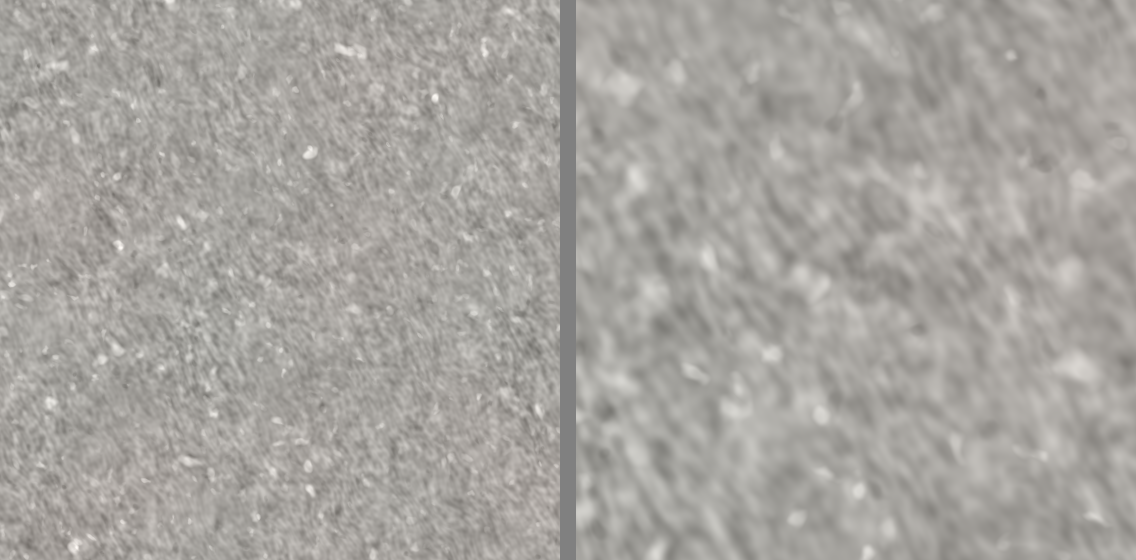
Left: the whole. Right: its middle third, enlarged.
Reproduce this texture procedurally as a Shadertoy shader.

```glsl
// Weathered grey stone with fine slanted grain, pale mineral flecks and dark smudges.

const vec3 STONE_GREY = vec3(0.652, 0.640, 0.622);
const vec3 WARM_SHIFT = vec3(0.010, -0.005, -0.004);
const vec2 GRAIN_ALONG = vec2(0.5, -0.866);
const vec2 GRAIN_ACROSS = vec2(0.866, 0.5);
const float TAU = 6.28319;

// Integer hash of a lattice cell, result in 0..1
float hash(vec2 cell, float seed) {
    uvec3 n = uvec3(ivec3(cell, seed) + 4096);
    uint h = n.x * 1597334677u ^ n.y * 3812015801u ^ n.z * 2798796415u;
    h = (h ^ (h >> 15)) * 2246822519u;
    h = (h ^ (h >> 13)) * 3266489917u;
    return float((h ^ (h >> 16)) >> 8) / 16777216.0;
}

float cornerSlope(vec2 cell, vec2 offset, float seed) {
    float angle = TAU * hash(cell, seed);
    return dot(vec2(cos(angle), sin(angle)), offset);
}

// Gradient noise, roughly -0.7..0.7
float noise(vec2 p, float seed) {
    vec2 cell = floor(p), f = fract(p);
    vec2 w = f * f * f * (f * (f * 6.0 - 15.0) + 10.0);
    vec2 e = vec2(1.0, 0.0);
    float low = mix(cornerSlope(cell, f, seed), cornerSlope(cell + e.xy, f - e.xy, seed), w.x);
    float high = mix(cornerSlope(cell + e.yx, f - e.yx, seed), cornerSlope(cell + e.xx, f - e.xx, seed), w.x);
    return mix(low, high, w.y);
}

// Scattered ragged spots, stretched near the grain direction
float flecks(vec2 p, float cells, float chance, float size, float softness, float seed) {
    vec2 g = p * cells;
    vec2 home = floor(g);
    float ragged = size * (0.7 * noise(g * 2.2, seed + 7.0) + 0.35 * noise(g * 4.0, seed + 8.0));
    float cover = 0.0;
    for (int y = -1; y <= 1; y++) {
        for (int x = -1; x <= 1; x++) {
            vec2 cell = home + vec2(x, y);
            if (hash(cell, seed) > chance) continue;
            vec2 center = cell + vec2(hash(cell, seed + 1.0), hash(cell, seed + 2.0));
            float angle = 1.6 * (hash(cell, seed + 3.0) - 0.5);
            float c = cos(angle), s = sin(angle);
            vec2 d = mat2(c, s, -s, c) * (g - center);
            float stretch = mix(1.0, 1.6, hash(cell, seed + 4.0));
            float dist = length(d * vec2(stretch, 1.0 / stretch)) + ragged;
            float radius = size * mix(0.5, 1.0, hash(cell, seed + 5.0));
            float strength = mix(0.3, 1.0, hash(cell, seed + 6.0));
            float spot = 1.0 - smoothstep(radius * (1.0 - softness), radius, dist);
            cover = max(cover, strength * spot);
        }
    }
    return cover;
}

// Slanted streaks over finer and broader mottling
float grainTone(vec2 p, vec2 q) {
    float streaks = noise(q * vec2(78.0, 36.0), 11.0);
    float threads = noise(q * vec2(135.0, 68.0), 12.0);
    float grit = noise(p * 90.0, 13.0);
    float mottling = noise(q * vec2(40.0, 27.0), 14.0);
    float patches = noise(p * 19.0, 17.0);
    float clouds = noise(p * 8.0, 15.0);
    float contrast = 1.0 + 0.7 * noise(p * 7.0, 16.0);
    float fine = 0.095 * streaks + 0.085 * threads + 0.080 * grit + 0.095 * mottling;
    return contrast * fine + 0.055 * patches + 0.045 * clouds;
}

void mainImage(out vec4 fragColor, in vec2 fragCoord) {
    vec2 p = fragCoord / iResolution.y;

    // Bend the grain gently so the streaks do not run perfectly parallel
    vec2 bend = vec2(noise(p * 12.0, 1.0), noise(p * 12.0, 2.0));
    vec2 bent = p + 0.014 * bend;
    vec2 q = vec2(dot(bent, GRAIN_ACROSS), dot(bent, GRAIN_ALONG));

    // Light and dark inclusions, the light ones denser in some regions
    float tone = grainTone(p, q);
    float region = 1.0 + 0.8 * noise(p * 5.0, 4.0);
    tone += 0.25 * flecks(q, 20.0, 0.20, 0.38, 0.90, 20.0);
    tone += 0.15 * region * flecks(q, 38.0, 0.30, 0.42, 1.0, 40.0);
    tone -= 0.115 * flecks(q, 18.0, 0.22, 0.45, 1.0, 60.0);
    tone -= 0.085 * flecks(q, 38.0, 0.20, 0.40, 1.0, 80.0);

    // Faint drift between warm and greenish grey
    float warmth = noise(p * 4.0, 3.0) + 0.35 * (0.5 - p.y);
    vec3 color = STONE_GREY + tone + WARM_SHIFT * warmth;
    fragColor = vec4(clamp(color, 0.0, 1.0), 1.0);
}
```
